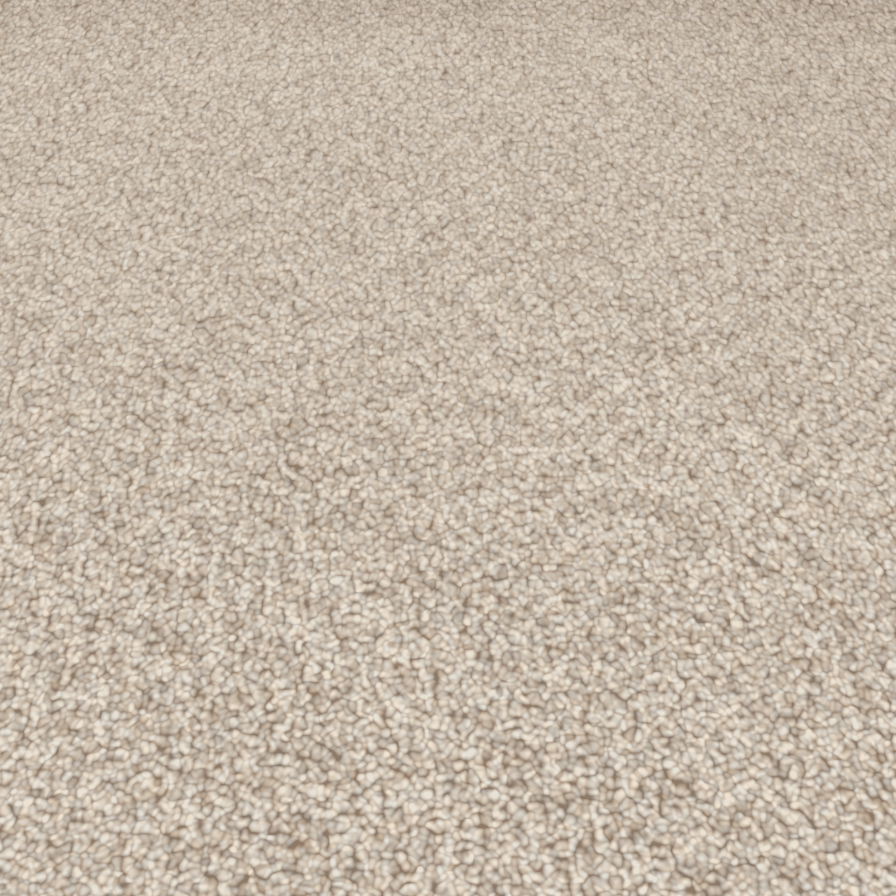
A three.js fragment shader for this texture:

```glsl
// Beige cut-pile carpet seen at a slant, its tufts shrinking and softening with distance.
varying vec2 vUv;

const vec3 SHADE_COLOR = vec3(0.635, 0.570, 0.505); // gaps between tufts
const vec3 LIGHT_COLOR = vec3(0.872, 0.832, 0.775); // lit tuft tips
const vec3 WARM_TINT = vec3(0.028, 0.0, -0.028);    // yarn hue variation
const float HORIZON = 2.25;        // height of the vanishing line
const float TUFTS_ACROSS = 132.0;  // tufts along the near edge
const float FLATTENING = 1.05;     // vertical squash of the tufts
const float MEAN_TONE = 0.63;
const float YARN_CONTRAST = 0.72;
const float GAP_DEPTH = 1.35;
const float GAP_MEAN = 0.13;       // average softened squared tuft distance
const float FIBRE_CONTRAST = 0.26;
const float MOTTLE_CONTRAST = 0.2;
const float NEAR_CONTRAST = 1.3;
const float FAR_CONTRAST = 0.7;
const float BLEND_SHARPNESS = 6.0; // crispness of tuft borders

float hash(vec2 p) {
  return fract(sin(dot(p, vec2(127.1, 311.7))) * 43758.5453);
}

vec2 hash2(vec2 p) {
  return vec2(hash(p), hash(p + vec2(37.2, 17.9)));
}

float valueNoise(vec2 p) {
  vec2 cell = floor(p);
  vec2 f = fract(p);
  f = f * f * (3.0 - 2.0 * f);
  float low = mix(hash(cell), hash(cell + vec2(1.0, 0.0)), f.x);
  float high = mix(hash(cell + vec2(0.0, 1.0)), hash(cell + 1.0), f.x);
  return mix(low, high, f.y);
}

// Ground position in tuft widths; both axes shrink towards the horizon.
vec2 groundPosition(vec2 uv) {
  float nearness = HORIZON - uv.y;
  vec2 ground = vec2((uv.x - 0.5) / nearness, -FLATTENING * log(nearness));
  return ground * HORIZON * TUFTS_ACROSS;
}

// Returns blended yarn tone, blended yarn warmth and softened squared tuft distance.
vec3 tuftField(vec2 p) {
  vec2 cell = floor(p);
  vec2 yarn = vec2(0.0);
  float total = 0.0;
  for (int y = -1; y <= 1; y++) {
    for (int x = -1; x <= 1; x++) {
      vec2 id = cell + vec2(float(x), float(y));
      vec2 offset = id + hash2(id) - p;
      float weight = exp(-BLEND_SHARPNESS * dot(offset, offset));
      yarn += weight * hash2(id + 71.3);
      total += weight;
    }
  }
  total = max(total, 1e-4);
  return vec3(yarn / total, -log(total) / BLEND_SHARPNESS);
}

void main() {
  vec2 p = groundPosition(vUv);

  // Bend the cells so the tufts look twisted and uneven.
  vec2 bend = vec2(valueNoise(p * 0.7), valueNoise(p * 0.7 + 53.0)) - 0.5;
  vec3 tuft = tuftField(p + 0.7 * bend);

  // Fine fibres, and broad patches of leaning pile.
  float fibre = valueNoise(p * 1.4 + 19.0) - 0.5;
  float mottle = 0.6 * valueNoise(p * vec2(0.28, 0.22))
               + 0.4 * valueNoise(p * vec2(0.12, 0.08) + 41.0) - 0.5;

  float relief = YARN_CONTRAST * (tuft.x - 0.5)
               + GAP_DEPTH * (GAP_MEAN - tuft.z)
               + FIBRE_CONTRAST * fibre
               + MOTTLE_CONTRAST * mottle;
  float contrast = mix(NEAR_CONTRAST, FAR_CONTRAST, smoothstep(0.0, 1.0, vUv.y));
  float tone = MEAN_TONE + contrast * relief;

  // Gentle falloff of light at the far edge and the far right corner.
  tone -= 0.14 * smoothstep(0.94, 1.0, vUv.y);
  tone -= 0.08 * smoothstep(0.6, 1.0, vUv.x) * smoothstep(0.4, 1.0, vUv.y);

  vec3 color = mix(SHADE_COLOR, LIGHT_COLOR, clamp(tone, -0.35, 1.2));
  color += WARM_TINT * contrast * (tuft.y - 0.5);
  gl_FragColor = vec4(color, 1.0);
}
```
